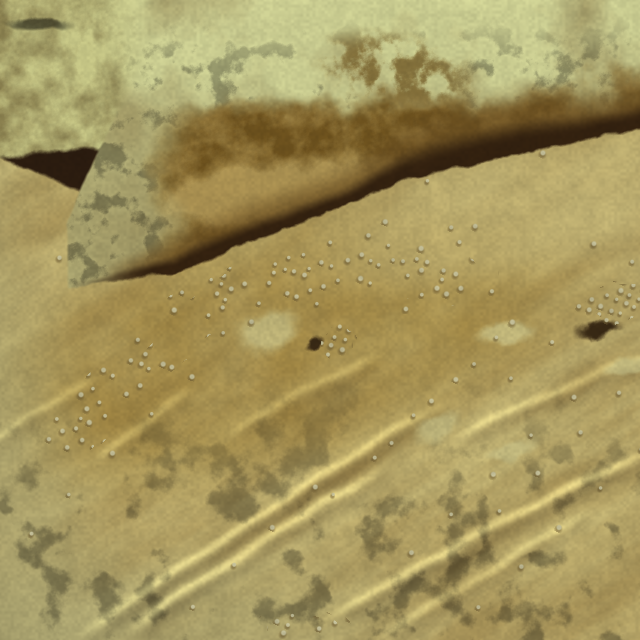
This texture is drawn by a Shadertoy shader. Its source:

```glsl
// Weathered boulder overhanging a ridged sandstone slope dotted with barnacles
float hash(vec2 p) { return fract(sin(dot(p, vec2(127.1, 311.7))) * 43758.5453); }

float noise(vec2 p) {
    vec2 i = floor(p), f = fract(p);
    f = f * f * (3. - 2. * f);
    return mix(mix(hash(i), hash(i + vec2(1, 0)), f.x),
               mix(hash(i + vec2(0, 1)), hash(i + 1.), f.x), f.y);
}

float fbm(vec2 p) {
    float sum = 0., amp = .5;
    for (int i = 0; i < 5; i++) {
        sum += amp * noise(p);
        p = mat2(1.6, 1.2, -1.2, 1.6) * p + 3.7;
        amp *= .5;
    }
    return sum;
}

float rise(float x, float a, float b) { return clamp((x - a) / (b - a), 0., 1.); }

float edge(float d, float w) { return smoothstep(-w, w, d); }

// Soft tilted ellipse: 1 at the centre, 0.5 on the rim
float blob(vec2 p, float x, float y, float rx, float ry, float tilt) {
    float s = sin(tilt), k = cos(tilt);
    vec2 q = mat2(k, -s, s, k) * (p - vec2(x, y)) / vec2(rx, ry);
    return smoothstep(1.4, .6, length(q));
}

// Bowed ridge: sunlit crest above a shaded flank
float ridge(vec2 p, float x0, float y0, float x1, float y1) {
    vec2 d = vec2(x1 - x0, y1 - y0), q = p - vec2(x0, y0);
    float t = dot(q, d) / dot(d, d);
    float n = ((d.x * q.y - d.y * q.x) / length(d) - .02 * t * (1. - t)) / .0075;
    float ends = smoothstep(-.03, .12, t) * smoothstep(1.04, .85, t);
    return ends * (exp(-n * n) - .45 * exp(-pow(n / 1.7 + 1.3, 2.)));
}

// Scattered beads: x is the lit cap, y is the shadow below
vec2 beads(vec2 p, float density) {
    vec2 id = floor(p), c = .35 + .3 * vec2(hash(id), hash(id + 31.));
    float r = .22 + .13 * hash(id + 7.);
    vec2 q = fract(p) - c;
    return step(hash(id + 53.), density)
        * vec2(smoothstep(r, r * .4, length(q)), smoothstep(r * 1.5, r * .4, length(q + vec2(0, .2))));
}

vec3 slope(vec2 p, float rough) {
    float band = fbm(mat2(.84, -.54, .54, .84) * p * vec2(5, 26));
    vec3 col = mix(vec3(.65, .57, .34), vec3(.76, .7, .45), rise(band, .25, .75));
    // Ochre stain and paler margins
    col = mix(col, vec3(.62, .51, .24), blob(p, .42, .45, .43, .17, .25) * (.3 + .65 * rough));
    col = mix(col, vec3(.68, .65, .44), .75 * smoothstep(.27, .05, p.x + p.y * .25));
    col = mix(col, vec3(.67, .65, .45), .6 * smoothstep(.2, 0., p.y) * smoothstep(.8, .3, p.x));
    col = mix(col, vec3(.77, .71, .46), .7 * blob(p, .85, .68, .36, .09, .25));
    col *= 1. - .3 * smoothstep(.53, .72, fbm(p * 24.)) * smoothstep(.5, .15, p.y);
    // Sunlit ridges
    vec2 w = p + .01 * (vec2(noise(p * 18.), noise(p * 18. + 9.)) - .5);
    float lit = ridge(w, .12, .005, .69, .37) + ridge(w, .2, .015, .6, .27) + ridge(w, .5, .03, 1.04, .31)
        + .7 * (ridge(w, .59, 0., .92, .2) + ridge(w, .71, .32, 1.05, .46))
        + .5 * (ridge(w, -.05, .28, .15, .41) + ridge(w, .15, .28, .3, .39) + ridge(w, .36, .32, .6, .45));
    col += lit * vec3(.22, .22, .15);
    // Pale worn patches
    vec2 q = p + .025 * (vec2(fbm(p * 30.), fbm(p * 30. + 5.)) - .5);
    float pale = blob(q, .417, .482, .046, .027, .3) + blob(q, .79, .479, .038, .014, .1)
        + blob(q, .685, .332, .037, .017, .6) + blob(q, .795, .298, .038, .013, .3)
        + blob(q, .98, .427, .035, .013, .3);
    col = mix(col, vec3(.77, .74, .51), .8 * min(pale, 1.));
    // Small hollows
    float hollow = blob(q, .492, .467, .017, .007, .6) + blob(q, .94, .485, .032, .01, .2);
    col = mix(col, vec3(.22, .16, .08), min(hollow, 1.));
    // Barnacles: a curved trail, with tight clusters
    float arc = .285 + .29 * sin(1.57 * rise(p.x, .08, .5));
    float trail = exp(-pow((p.y - arc) / .05, 2.)) * smoothstep(.06, .11, p.x) * smoothstep(.82, .7, p.x);
    float density = .42 * trail + .9 * blob(p, .53, .463, .025, .025, 0.)
        + blob(p, .965, .525, .05, .03, .2) + .5 * blob(p, .47, .02, .06, .025, 0.);
    vec2 b = beads(mat2(.9, .4, -.4, .9) * p * 62., density);
    col = mix(col, vec3(.43, .36, .2), .6 * b.y);
    return mix(col, vec3(.79, .78, .64), .85 * b.x);
}

vec3 boulder(vec2 p, float base, float rough, float fine) {
    // Pale weathered top
    vec3 col = mix(vec3(.66, .63, .42), vec3(.81, .82, .58), rise(rough + .5 * (p.y - .85), .2, .6));
    col = mix(col, vec3(.62, .58, .38), .65 * smoothstep(.88, .68, p.y) * smoothstep(.32, .2, p.x));
    col *= 1. - .3 * smoothstep(.52, .7, fine) * smoothstep(1., .88, p.y);
    float pits = blob(p, .62, .89, .11, .05, -.2) * smoothstep(.38, .6, fine);
    col = mix(col, vec3(.48, .39, .18), .8 * pits);
    // Shaded front with a sunlit lower bulge
    float wear = .14 * (rough - .5);
    float crest = .8 + .035 * rise(p.x, .25, .5) + .03 * rise(p.x, .8, 1.);
    float face = edge(crest - wear - p.y, .028) * smoothstep(.21, .3, p.x + wear);
    float bulge = blob(p, .43, .7, .19, .045, .15);
    vec3 front = mix(vec3(.44, .33, .12), vec3(.67, .57, .32), rise(.7 * fine + .5 * bulge, .22, .72));
    col = mix(col, front, face);
    // Dark underside
    float thick = .012 + .02 * rise(p.x, .15, .3) + .022 * rise(p.x, .55, .68) - .015 * rise(p.x, .8, 1.);
    float h = (p.y - base + .1 * wear) / thick;
    col = mix(col, vec3(.42, .31, .13), .75 * smoothstep(2.4, .8, h) * smoothstep(.14, .24, p.x));
    return mix(col, vec3(.2, .13, .06), smoothstep(1.1, .35, h) * smoothstep(.09, .25, p.x));
}

void mainImage(out vec4 fragColor, in vec2 fragCoord) {
    vec2 p = fragCoord / iResolution.xy;
    float rough = fbm(p * 11.), fine = fbm(p * 38.);
    vec3 col = slope(p, rough);
    vec2 e = p + .014 * (vec2(rough, fine) - .5);
    // Rock behind, and the dark gap below it
    vec3 back = mix(vec3(.56, .52, .32), vec3(.77, .77, .52), rise(.6 * fine + .4 * rough + .8 * p.x, .33, .73));
    back *= 1. - .5 * blob(e, .06, .962, .045, .008, 0.);
    col = mix(col, vec3(.17, .11, .06), edge(e.y - .755 + .42 * e.x, .004) * step(p.x, .2));
    col = mix(col, back, edge(e.y - .755 - .09 * e.x, .005));
    // Boulder outline
    float base = .55 + .023 * rise(p.x, .11, .27) + .115 * rise(p.x, .27, .56)
        + .03 * rise(p.x, .56, .63) + .082 * rise(p.x, .63, 1.);
    float side = .11 - .006 * rise(p.y, .55, .65) + .1 * rise(p.y, .65, .88);
    float blur = .003 + .06 * smoothstep(.8, .95, p.y);
    float body = edge(e.y - base, .003) * edge(e.x - side, blur);
    col = mix(col, boulder(p, base, rough, fine), body);
    // Sandy grain
    col *= .93 + .08 * noise(p * 210.) + .12 * (fine - .4);
    fragColor = vec4(col, 1.);
}
```
